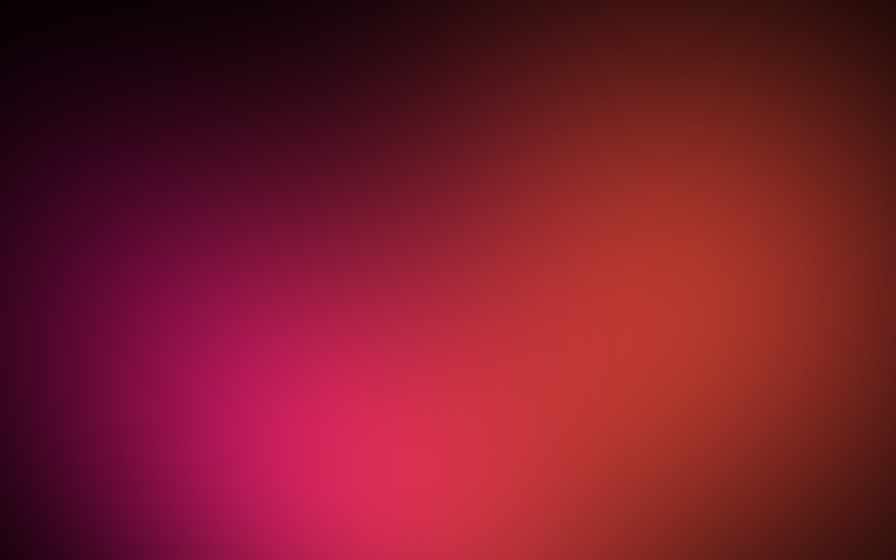
Write a WebGL 2 fragment shader that draws this background.

```glsl
#version 300 es
precision highp float;
// Two soft overlapping glows on black: a leaning magenta one at the lower left
// and an ember one at the right. Gaussian falloffs add up to one brightness
// field, which is tinted by a horizontal ramp from magenta to orange.

uniform vec2 u_resolution;
out vec4 fragColor;

const float ASPECT = 1.6;
const vec3 MAGENTA = vec3(1.0, 0.08, 0.56);
const vec3 EMBER = vec3(1.0, 0.31, 0.25);

// Elliptical Gaussian; lean slides its centre sideways with height.
float glow(vec2 p, vec2 center, vec2 radius, float lean) {
    vec2 d = p - center;
    d.x -= lean * d.y;
    d /= radius;
    return exp(-0.5 * dot(d, d));
}

float hash(vec2 p) {
    return fract(sin(dot(p, vec2(12.99, 78.23))) * 43758.5);
}

void main() {
    // Height runs from 0 to 1, width from 0 to ASPECT.
    vec2 uv = gl_FragCoord.xy / u_resolution;
    vec2 p = uv * vec2(ASPECT, 1.0);

    // Brightness, with a small floor removed so the far corners reach black.
    float magentaGlow = 0.70 * glow(p, vec2(0.567, 0.125), vec2(0.345, 0.395), -0.45);
    float emberGlow = 0.71 * glow(p, vec2(1.19, 0.465), vec2(0.41, 0.385), 0.0);
    float light = max(magentaGlow + emberGlow - 0.03, 0.0);

    // Tint across the width.
    vec3 tint = mix(MAGENTA, EMBER, smoothstep(0.0, 0.8, uv.x));

    // Faint dither against banding.
    float dither = (hash(gl_FragCoord.xy) - 0.5) / 255.0;
    fragColor = vec4(tint * light + dither, 1.0);
}
```
